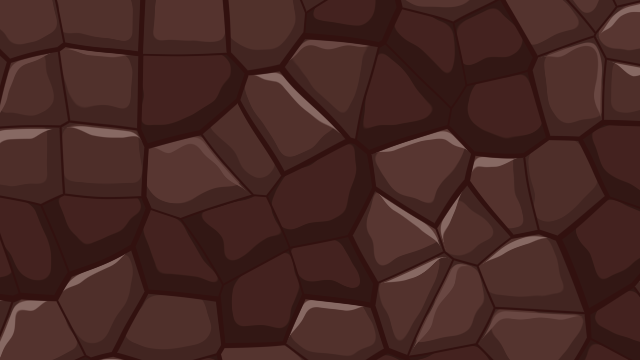
This texture is drawn by a Shadertoy shader. Its source:

```glsl
const float FACETS_PER_HEIGHT = 4.9;
const float ROCK_SCALE = 0.46;

const vec3 LINE_COLOR = vec3(0.195, 0.065, 0.06);
const vec3 STONE_LOW = vec3(0.305, 0.18, 0.16);
const vec3 STONE_HIGH = vec3(0.345, 0.212, 0.192);
const vec3 STONE_SHADE = vec3(0.257, 0.146, 0.13);
const vec3 RECESS = vec3(0.265, 0.135, 0.12);
const vec3 RECESS_SHADE = vec3(0.195, 0.092, 0.078);
const vec3 GLINT = vec3(0.53, 0.41, 0.39);
const vec3 DULL_GLINT = vec3(0.41, 0.28, 0.26);

float hash(vec2 p) {
    return fract(sin(dot(p, vec2(127.1, 311.7))) * 43758.5453);
}

vec2 hash2(vec2 p) {
    return vec2(hash(p), hash(p + 37.3));
}

float noise(vec2 p) {
    vec2 i = floor(p), f = fract(p);
    f = f * f * (3.0 - 2.0 * f);
    return mix(mix(hash(i), hash(i + vec2(1, 0)), f.x),
               mix(hash(i + vec2(0, 1)), hash(i + vec2(1, 1)), f.x), f.y);
}

float smoothMin(float a, float b, float k) {
    float h = max(k - abs(a - b), 0.0) / k;
    return min(a, b) - h * h * k * 0.25;
}

float cover(float d, float pixel) {
    return smoothstep(-0.7 * pixel, 0.7 * pixel, d);
}

// Jittered point of a grid cell
vec2 site(vec2 cell) {
    return cell + 0.06 + 0.88 * hash2(cell);
}

// Closest jittered point; returns its cell
vec2 nearestCell(vec2 p) {
    vec2 base = floor(p), best = base;
    float bestDist = 1e3;
    for (int y = -1; y <= 1; y++)
    for (int x = -1; x <= 1; x++) {
        vec2 cell = base + vec2(x, y);
        vec2 r = site(cell) - p;
        float d = dot(r, r);
        if (d < bestDist) { bestDist = d; best = cell; }
    }
    return best;
}

// Rock that owns a facet
vec2 rockOf(vec2 facetSite) {
    return nearestCell(facetSite * ROCK_SCALE + 19.0);
}

void mainImage(out vec4 fragColor, in vec2 fragCoord) {
    float pixel = FACETS_PER_HEIGHT / iResolution.y;
    vec2 p = fragCoord * pixel + 3.0;
    p += 0.16 * (vec2(noise(p * 0.9), noise(p * 0.9 + 31.0)) - 0.5);

    vec2 cell = nearestCell(p);
    vec2 center = site(cell);
    vec2 rock = rockOf(center);

    // Each facet leans its own way from the light above
    float lean = -0.25 + 1.7 * (hash(cell + 5.7) - 0.5);
    vec2 light = vec2(sin(lean), cos(lean));
    vec2 rockOffset = center * ROCK_SCALE + 19.0 - site(rock);
    float depth = hash(rock + 8.3) - 0.6 * dot(rockOffset, vec2(-0.5, 0.85));
    bool recessed = depth > 0.68;

    // Distances to facet edges, rock outline, lit rim and lit patch
    float thin = 8.0, thick = 8.0, rim = 8.0, away = 8.0, patchDist = 8.0;
    for (int y = -2; y <= 2; y++)
    for (int x = -2; x <= 2; x++) {
        if (x == 0 && y == 0) continue;
        vec2 other = site(cell + vec2(x, y));
        vec2 normal = normalize(other - center);
        float d = dot(0.5 * (center + other) - p, normal);
        float facing = dot(normal, light);
        float band = mix(0.0, recessed ? 0.25 : 0.19, smoothstep(0.3, -0.7, facing));
        thin = min(thin, d);
        if (distance(rockOf(other), rock) > 0.5) thick = min(thick, d);
        if (facing > 0.35) rim = smoothMin(rim, d, 0.12);
        else away = min(away, d);
        patchDist = smoothMin(patchDist, d - band, 0.14);
    }

    // Wavy two-tone fill
    float wobble = noise(p * 3.2 + cell * 7.0) - 0.5;
    vec3 fill = recessed ? RECESS : mix(STONE_LOW, STONE_HIGH, hash(cell + 2.1));
    vec3 shade = recessed ? RECESS_SHADE : STONE_SHADE;
    vec3 color = mix(shade, fill, cover(patchDist + 0.13 * wobble, pixel));

    // Tapered glint along the lit rim
    float width = 0.115 * smoothstep(0.04, 0.4, away) * (0.85 + 0.9 * wobble) - 0.012;
    float glint = min(rim - 0.035, 0.035 + width - rim);
    float kind = hash(cell + 4.4);
    if (!recessed && kind > 0.15)
        color = mix(color, kind > 0.4 ? GLINT : DULL_GLINT, cover(glint, pixel));

    // Thin facet creases and heavier rock outlines
    float heavy = 0.026 + 0.018 * noise(p * 1.3 + 11.0);
    float ink = max(cover(0.014 - thin, pixel), cover(heavy - thick, pixel));
    fragColor = vec4(mix(color, LINE_COLOR, ink), 1.0);
}
```
